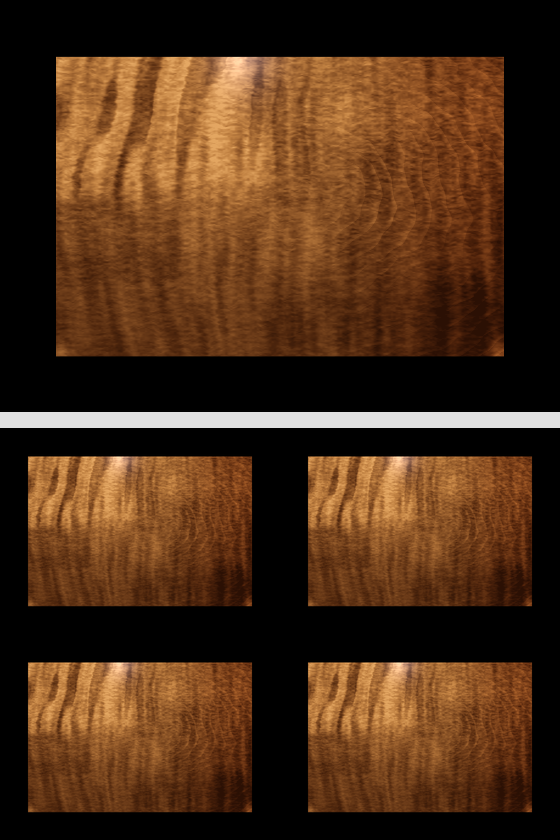
Top, the tile; bottom, the same tile 2 across and 2 down.
Reproduce this texture procedurally as a Shadertoy shader.

```glsl
// A lit panel of figured wood on a black surround. Leaning curl bands, short
// cross fibres and curved growth lines vary a light level, which a colour
// ramp turns into wood. The noise wraps and the border is black, so it tiles.

const vec2 PANEL_MIN = vec2(0.100, 0.135);
const vec2 PANEL_MAX = vec2(0.900, 0.862);
const vec3 SHADOW = vec3(0.17, 0.07, 0.02);
const vec3 DEEP   = vec3(0.31, 0.15, 0.05);
const vec3 BROWN  = vec3(0.46, 0.26, 0.11);
const vec3 AMBER  = vec3(0.61, 0.38, 0.18);
const vec3 GOLD   = vec3(0.76, 0.51, 0.26);
const vec3 PALE   = vec3(0.89, 0.65, 0.38);
const vec3 GLARE  = vec3(0.20, 0.23, 0.32);

// Whole numbers of noise cells across the canvas
const vec2 BAND_CELLS   = vec2(46.0, 5.0);
const vec2 STREAK_CELLS = vec2(84.0, 9.0);
const vec2 FIBRE_CELLS  = vec2(84.0, 190.0);
const vec2 SPECK_CELLS  = vec2(230.0, 310.0);

const float BAND_CONTRAST  = 0.34;
const float FIBRE_CONTRAST = 0.26;
const float SPECK_CONTRAST = 0.16;
const float RING_COUNT     = 24.0;
const float RING_CONTRAST  = 0.15;

float hash(vec2 p) {
    return fract(sin(dot(p, vec2(127.1, 311.7))) * 43758.5453);
}

// Value noise in -0.5..0.5 that repeats after one canvas
float noise(vec2 uv, vec2 cells) {
    vec2 p = uv * cells;
    vec2 i = floor(p);
    vec2 f = fract(p);
    f = f * f * (3.0 - 2.0 * f);
    vec2 a = mod(i, cells);
    vec2 b = mod(i + 1.0, cells);
    float low  = mix(hash(a), hash(vec2(b.x, a.y)), f.x);
    float high = mix(hash(vec2(a.x, b.y)), hash(b), f.x);
    return mix(low, high, f.y) - 0.5;
}

vec3 woodRamp(float t) {
    vec3 c = mix(SHADOW, DEEP, clamp(t * 4.0 + 1.0, 0.0, 1.0));
    c = mix(c, BROWN, clamp(t * 4.0, 0.0, 1.0));
    c = mix(c, AMBER, clamp(t * 4.0 - 1.0, 0.0, 1.0));
    c = mix(c, GOLD, clamp(t * 4.0 - 2.0, 0.0, 1.0));
    return mix(c, PALE, clamp(t * 4.0 - 3.0, 0.0, 1.0));
}

// Upper left part in direct light, with a firm lower edge at the left
float directLight(vec2 q) {
    float soft = 0.02 + 0.35 * q.x;
    float edge = 0.52 + 0.04 * q.x;
    return smoothstep(edge - soft, edge + soft, q.y) * (1.0 - smoothstep(0.15, 0.85, q.x));
}

float lightLevel(vec2 q, float direct) {
    float level = mix(0.06, 0.52, smoothstep(-0.05, 0.9, q.y));
    level += 0.28 * direct;
    level += 0.08 * exp(-8.0 * dot(q - 0.5, q - 0.5));
    level -= 0.24 * smoothstep(0.55, 1.0, q.x);
    level -= 0.10 * smoothstep(0.15, 0.0, q.x) * (1.0 - direct);
    // Warm reflections in the two lower corners
    vec2 corner = vec2(min(q.x, 1.0 - q.x), q.y) / vec2(0.035, 0.05);
    return level + 0.6 * exp(-dot(corner, corner));
}

// Curl bands: they lean one way above the middle and the other way below
float curlFigure(vec2 uv, vec2 q, float direct) {
    vec2 p = uv;
    float rise = uv.y - 0.46;
    p.x -= mix(0.32, 0.06, smoothstep(0.0, 0.7, q.x)) * rise * rise;
    p.x += 0.018 * noise(uv, vec2(9.0, 7.0));
    p.x += 0.006 * noise(uv, vec2(24.0, 170.0));
    float band = noise(p, BAND_CELLS);
    float streak = noise(p + 0.37, STREAK_CELLS);
    float strength = BAND_CONTRAST * mix(0.75, 1.3, direct);
    float dark = smoothstep(0.08, 0.28, noise(p + 0.61, vec2(40.0, 6.0)));
    return strength * (band + 0.8 * streak) - dark * mix(0.07, 0.42, direct);
}

// Thin growth lines bending around the centre, clearest at the right
float growthLines(vec2 uv, vec2 q) {
    vec2 d = (q - vec2(0.52, 0.54)) * vec2(1.0, 0.95);
    float r = length(d) + 0.06 * noise(uv, vec2(11.0, 9.0))
            + 0.016 * noise(uv, vec2(38.0, 32.0));
    float phase = fract(r * RING_COUNT);
    float line = smoothstep(0.6, 0.9, phase) * (1.0 - smoothstep(0.93, 1.0, phase));
    float patches = 0.6 + noise(uv, vec2(13.0, 11.0));
    float place = 0.15 + 0.85 * smoothstep(0.5, 0.75, q.x);
    return RING_CONTRAST * (line - 0.3) * patches * place;
}

void mainImage(out vec4 fragColor, in vec2 fragCoord) {
    vec2 uv = fragCoord / iResolution.xy;
    vec2 q = (uv - PANEL_MIN) / (PANEL_MAX - PANEL_MIN);
    float direct = directLight(q);

    // Light level plus every layer of the figure
    float tone = lightLevel(q, direct) + curlFigure(uv, q, direct) + growthLines(uv, q);
    vec2 wavy = uv + vec2(0.0, 0.006 * noise(uv, vec2(70.0, 40.0)));
    float fine = FIBRE_CONTRAST * noise(wavy, FIBRE_CELLS)
               + SPECK_CONTRAST * noise(wavy, SPECK_CELLS);
    tone += fine * mix(0.6, 1.2, smoothstep(0.0, 0.7, q.y));
    tone += 0.12 * noise(uv, vec2(6.0, 14.0));

    // Colour, a redder right side and the cool glare at the top
    vec3 color = woodRamp(tone);
    color *= mix(vec3(1.0), vec3(1.0, 0.88, 0.78), smoothstep(0.6, 1.0, q.x));
    vec2 g = (q - vec2(0.42, 1.02)) / vec2(0.07, 0.13);
    color += GLARE * exp(-dot(g, g));

    // Smooth rectangular edge of the panel
    vec2 inset = min(uv - PANEL_MIN, PANEL_MAX - uv) * iResolution.xy;
    float mask = clamp(min(inset.x, inset.y) + 0.5, 0.0, 1.0);
    fragColor = vec4(color * mask, 1.0);
}
```
